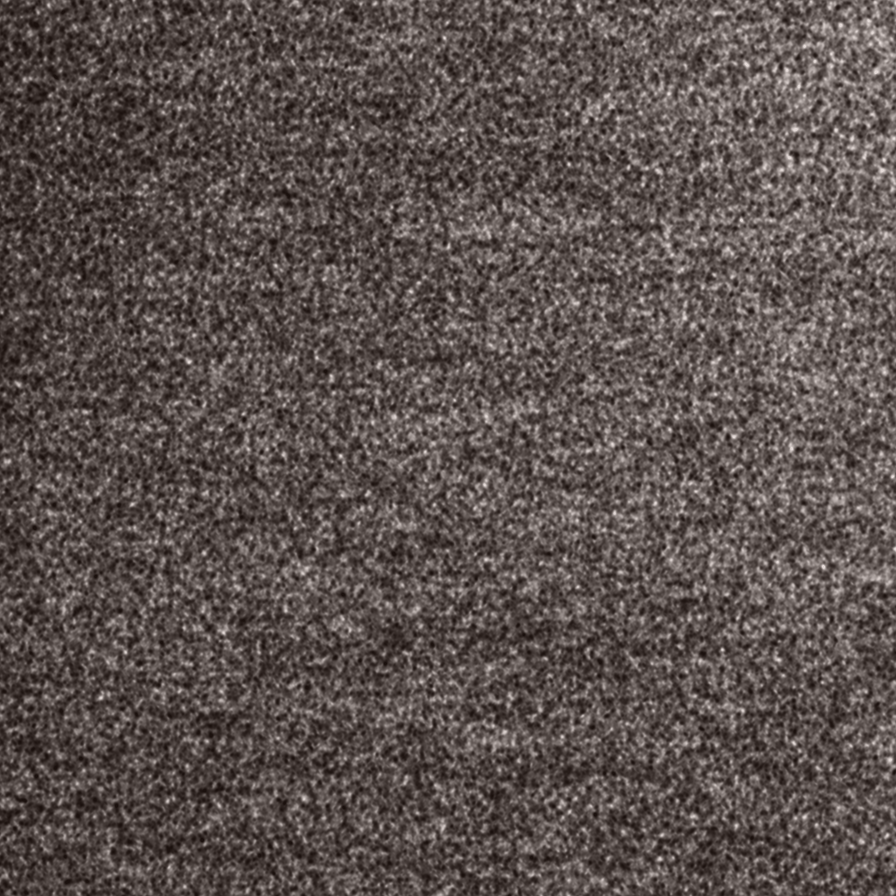
This texture is drawn by a Shadertoy shader. Its source:

```glsl
// Short-pile grey-brown carpet with speckled tufts, faint rows and uneven light.

const vec2 TUFTS = vec2(128.0, 108.0);      // tufts across the canvas
const vec2 LOOPS = vec2(182.0, 156.0);      // smaller loops between the tufts
const vec2 FIBRES = vec2(270.0, 245.0);     // finest yarn grain
const vec2 PATCHES = vec2(16.0, 24.0);      // worn, slightly wide patches
const vec2 ROWS = vec2(9.0, 110.0);         // long horizontal row streaks
const float TUFT_CONTRAST = 0.235;
const float LOOP_CONTRAST = 0.235;
const float FIBRE_CONTRAST = 0.09;
const float PATCH_CONTRAST = 0.1;
const float ROW_CONTRAST = 0.17;
const float BASE_LOG_TONE = -1.15;          // logarithm of the median tone
const float HIGHLIGHT_ROLLOFF = 0.2;
const vec3 WARM_TINT = vec3(0.03, -0.009, -0.021);

// Three random values in 0..1 for a lattice cell.
vec3 hash3(vec2 cell, uint seed) {
    uvec3 v = uvec3(ivec3(ivec2(cell), 0)) + uvec3(17u, 59u, seed);
    v = v * 1664525u + 1013904223u;
    v.x += v.y * v.z; v.y += v.z * v.x; v.z += v.x * v.y;
    v ^= v >> 16u;
    v.x += v.y * v.z; v.y += v.z * v.x; v.z += v.x * v.y;
    return vec3(v >> 8u) / 16777216.0;
}

// Smooth value noise in -1..1.
float valueNoise(vec2 p, uint seed) {
    vec2 cell = floor(p);
    vec2 f = fract(p);
    f = f * f * (3.0 - 2.0 * f);
    float low = mix(hash3(cell, seed).x, hash3(cell + vec2(1, 0), seed).x, f.x);
    float high = mix(hash3(cell + vec2(0, 1), seed).x, hash3(cell + vec2(1, 1), seed).x, f.x);
    return mix(low, high, f.y) * 2.0 - 1.0;
}

// Scattered light and dark tufts with soft opposing rims, about unit deviation.
float tuftNoise(vec2 p, uint seed) {
    vec2 cell = floor(p);
    float sum = 0.0;
    for (int y = -1; y <= 1; y++) {
        for (int x = -1; x <= 1; x++) {
            vec2 id = cell + vec2(x, y);
            vec3 random = hash3(id, seed);
            vec2 centre = id + 0.5 + (random.xy - 0.5) * vec2(0.85, 0.65);
            vec2 d = p - centre;
            float lean = hash3(id, seed + 20u).x - 0.5;
            d.x += lean * d.y;
            float r2 = dot(d, d);
            float signedHeight = random.z * 2.0 - 1.0;
            float height = sign(signedHeight) * mix(0.4, 1.0, abs(signedHeight));
            sum += height * exp(-4.0 * r2) * (1.0 - 2.0 * r2);
        }
    }
    return sum / 0.357;
}

// Broad light: bright upper right, dim left edge, soft middle band.
float roomLight(vec2 uv) {
    vec2 c = uv - 0.5;
    vec2 toGlow = uv - vec2(0.95, 0.9);
    float band = (uv.y - 0.45) / 0.2;
    float light = 0.28 * c.x + 0.1 * c.y + 0.4 * c.x * c.y - 0.05;
    light += 0.1 * exp(-band * band);
    light += 0.09 * exp(-8.0 * dot(toGlow, toGlow));
    return light - 0.12 * exp(-uv.x / 0.06);
}

void mainImage(out vec4 fragColor, in vec2 fragCoord) {
    vec2 uv = fragCoord / iResolution.xy;

    // Gentle bending keeps the rows from looking ruled.
    vec2 bent = uv + 0.003 * vec2(valueNoise(uv * 18.0, 1u), valueNoise(uv * 14.0, 2u));

    // Pile detail and lighting add up in logarithmic tone.
    float tone = roomLight(uv);
    tone += TUFT_CONTRAST * tuftNoise(bent * TUFTS, 3u);
    tone += LOOP_CONTRAST * tuftNoise(bent * LOOPS, 4u);
    tone += FIBRE_CONTRAST * tuftNoise(uv * FIBRES, 5u);
    tone += PATCH_CONTRAST * valueNoise(uv * PATCHES, 6u);
    tone += ROW_CONTRAST * valueNoise(bent * ROWS, 7u);

    // Compress the highlights, then colour the yarn.
    tone = clamp(tone, -1.2, 1.4);
    tone -= HIGHLIGHT_ROLLOFF * tone * tone;
    vec3 yarn = exp(BASE_LOG_TONE + tone) + WARM_TINT;
    fragColor = vec4(clamp(yarn, 0.0, 1.0), 1.0);
}
```
